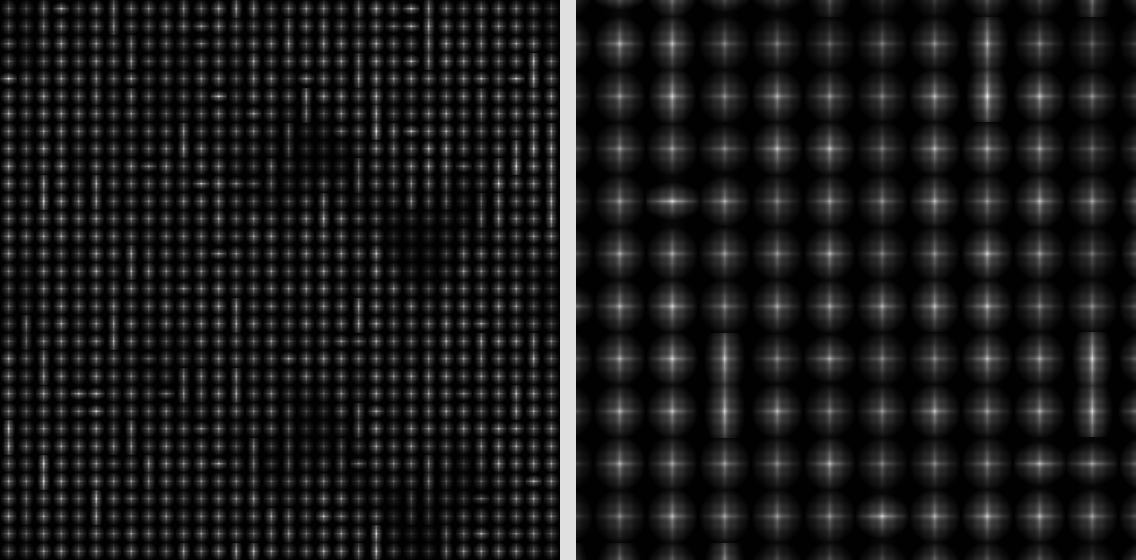
Left: the whole. Right: its middle third, enlarged.
A three.js fragment shader for this pattern:

```glsl
// Draws a 32 by 32 grid of dim grey glowing dots with fine crosshairs, some stretched into streaks.
varying vec2 vUv;

const float TAU = 6.2831853;
const float CELLS = 32.0;

float hash(vec2 p) {
  return fract(sin(dot(p, vec2(127.1, 311.7))) * 4375.85);
}

// Broad light and dark areas, periodic over the canvas
float patches(vec2 uv) {
  vec2 a = uv * TAU;
  return 0.5 * sin(a.x + 2.0 * a.y + 1.9)
       + 0.3 * sin(3.0 * a.x - 2.0 * a.y + 0.6)
       + 0.2 * sin(5.0 * a.x + 4.0 * a.y + 2.4);
}

void main() {
  vec2 grid = vUv * CELLS;
  vec2 cell = mod(floor(grid), CELLS);
  vec2 p = abs(fract(grid) - 0.5);
  vec2 center = (cell + 0.5) / CELLS;

  // Streaks gather in the right part, vertical ones in short runs
  float gather = 0.5 - 0.5 * cos(TAU * (center.x - 0.23));
  float shift = floor(hash(vec2(cell.x, 71.0)) * CELLS);
  float run = floor(mod(cell.y + shift, CELLS) / 2.0);
  float tall = smoothstep(0.75 - 0.1 * gather, 1.0, hash(vec2(cell.x, run + 40.0)));
  float wide = (1.0 - tall) * smoothstep(0.93 - 0.05 * gather, 1.0, hash(cell + 13.0));

  // Cone of light, stretched along the streak
  vec2 squeeze = vec2(1.0, 0.95);
  squeeze = mix(squeeze, vec2(1.3, 0.65), tall);
  squeeze = mix(squeeze, vec2(0.85, 1.4), wide);
  float body = max(0.0, 1.0 - length(p * squeeze) / 0.5);

  // Thin crosshair, stronger along the streak
  vec2 lines = exp(-24.0 * p) * vec2(0.19 + 0.12 * tall - 0.08 * wide,
                                     0.17 + 0.14 * wide - 0.08 * tall);
  vec2 weave = 1.0 + 0.1 * cos(TAU * 5.0 * p);
  float light = body * (0.25 * weave.x * weave.y + lines.x + lines.y);

  // Faint column glow joining the dots
  light += 0.025 * smoothstep(0.3, 0.0, p.x);

  // Uneven brightness by column, dot and area
  float gain = 0.68 + 0.32 * hash(vec2(cell.x, 5.0)) + 0.38 * hash(cell + 3.0);
  gain *= 1.0 - (0.15 + 0.5 * gather) * smoothstep(0.1, 0.85, patches(center));
  gain += 0.25 * (tall + wide);

  gl_FragColor = vec4(vec3(0.004 + light * gain), 1.0);
}
```
